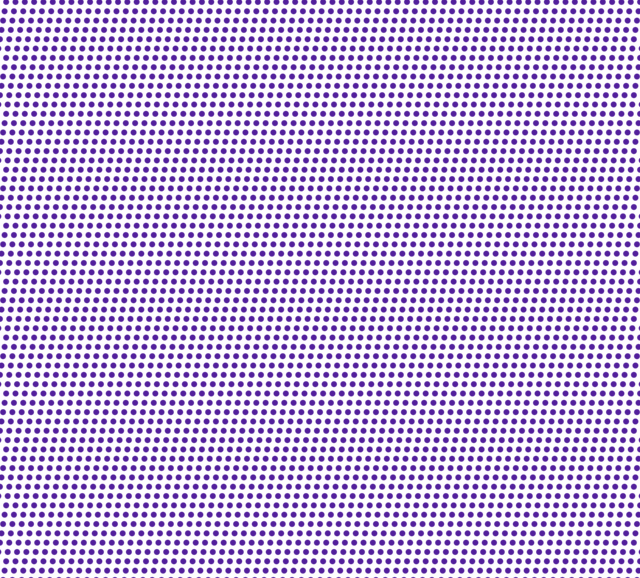
Reproduce this pattern procedurally as a Shadertoy shader.

```glsl
// Small violet dots on white, in level rows that each step sideways by a sixth of the pitch.
#define ROWS 62.0                     // dot rows over the canvas height
#define ROW_STEP (1.0 / 6.0)          // leftward shift per row going down, in pitches
#define FIRST_DOT vec2(0.66, 0.21)    // first dot from the top left, in pitches
#define DOT_RADIUS 0.313              // in pitches
#define EDGE_SOFTNESS 0.87            // half width of the smoothed edge, in output samples
#define INK vec3(0.32, 0.12, 0.61)
#define PAPER vec3(0.995, 0.993, 1.0)

// Offset from the nearest dot centre, in pitches
vec2 dotOffset(vec2 p) {
    p -= FIRST_DOT;
    float row = floor(p.y + 0.5);
    p.x += row * ROW_STEP;
    return fract(p + 0.5) - 0.5;
}

void mainImage(out vec4 fragColor, in vec2 fragCoord) {
    // Square pitch units, measured down from the top left
    vec2 fromTop = vec2(fragCoord.x, iResolution.y - fragCoord.y);
    float scale = ROWS / iResolution.y;
    float dist = length(dotOffset(fromTop * scale)) - DOT_RADIUS;

    // Smooth dot coverage
    float edge = EDGE_SOFTNESS * scale;
    float coverage = 1.0 - smoothstep(-edge, edge, dist);
    fragColor = vec4(mix(PAPER, INK, coverage), 1.0);
}
```
